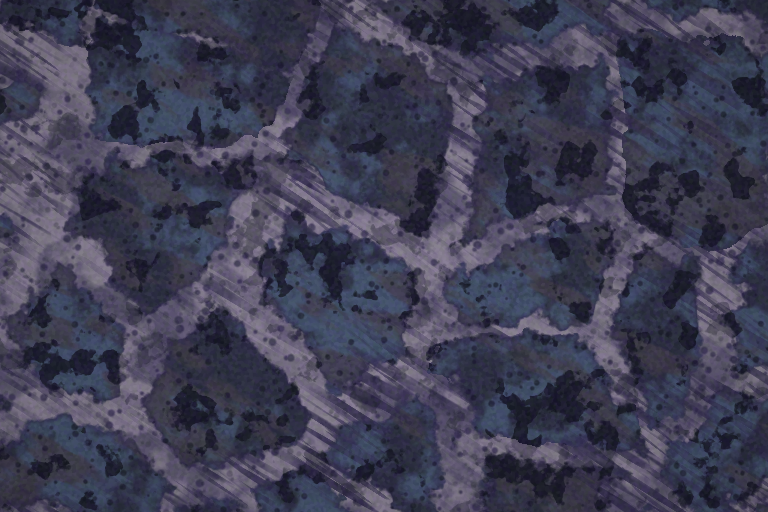
A Shadertoy shader for this texture:

```glsl
const vec3 PALE = vec3(0.49, 0.46, 0.53);
const vec3 LILAC = vec3(0.34, 0.32, 0.41);
const vec3 BLUE = vec3(0.25, 0.30, 0.40);
const vec3 SLATE = vec3(0.17, 0.18, 0.25);
const vec3 UMBER = vec3(0.25, 0.23, 0.28);
const vec3 VIOLET = vec3(0.18, 0.16, 0.28);
const vec3 PIT = vec3(0.09, 0.09, 0.15);

vec2 hash2(vec2 p) {
    vec3 q = fract(p.xyx * vec3(0.1031, 0.1030, 0.0973));
    q += dot(q, q.yzx + 33.33);
    return fract((q.xx + q.yz) * q.zy);
}

mat2 rotation(float a) {
    return mat2(cos(a), -sin(a), sin(a), cos(a));
}

// Cellular noise with blended cell values
float softCells(vec2 p) {
    vec2 cell = floor(p);
    float total = 0.0, weights = 0.0;
    for (int y = -1; y <= 1; y++)
    for (int x = -1; x <= 1; x++) {
        vec2 c = cell + vec2(x, y);
        vec2 d = c + hash2(c) - p;
        float w = exp(-8.0 * dot(d, d));
        total += w * hash2(c + 71.0).x;
        weights += w;
    }
    return total / weights;
}

float mottle(vec2 p) {
    float sum = 0.0, amp = 0.533;
    for (int i = 0; i < 4; i++) {
        sum += amp * softCells(p);
        p = rotation(0.7) * p * 2.1 + 13.0;
        amp *= 0.5;
    }
    return sum;
}

// Distance to the nearest cell border, and the cell's random pair
vec3 grainCell(vec2 p) {
    vec2 base = floor(p), nearest = vec2(0.0), id = vec2(0.0);
    float best = 9.0, edge = 9.0;
    for (int y = -1; y <= 1; y++)
    for (int x = -1; x <= 1; x++) {
        vec2 c = base + vec2(x, y);
        vec2 d = c + hash2(c) - p;
        if (dot(d, d) < best) {
            best = dot(d, d);
            nearest = d;
            id = c;
        }
    }
    for (int y = -2; y <= 2; y++)
    for (int x = -2; x <= 2; x++) {
        vec2 c = id + vec2(x, y);
        vec2 d = c + hash2(c) - p;
        vec2 gap = d - nearest;
        if (dot(gap, gap) > 1e-5)
            edge = min(edge, dot(0.5 * (nearest + d), normalize(gap)));
    }
    return vec3(edge, hash2(id + 5.0));
}

// Scattered dots of random radius
float specks(vec2 p, float density) {
    vec2 cell = floor(p);
    float cover = 0.0;
    for (int y = -1; y <= 1; y++)
    for (int x = -1; x <= 1; x++) {
        vec2 c = cell + vec2(x, y);
        vec2 rnd = hash2(c + 19.0);
        float radius = 0.15 + 0.3 * rnd.y;
        float dist = length(c + hash2(c) - p);
        cover = max(cover, step(rnd.x, density) * smoothstep(radius + 0.15, radius - 0.15, dist));
    }
    return cover;
}

// Polishing lines along a given slope
float scratches(vec2 p, float slope, vec2 scale) {
    return smoothstep(0.60, 0.85, softCells(rotation(slope) * p * scale));
}

void mainImage(out vec4 fragColor, in vec2 fragCoord) {
    vec2 p = fragCoord / iResolution.y;
    vec2 centred = fragCoord / iResolution.xy - 0.5;
    float coarse = mottle(p * 8.0);
    float medium = mottle(p * 24.0 + 40.0);
    vec2 warp = 0.07 * (vec2(coarse, mottle(p * 8.0 + 31.0)) - 0.5);

    // Angular grains with ragged outlines
    vec3 grain = grainCell((p + warp) * 3.3 + 7.0);
    float inset = mix(-0.03, 0.17, grain.y) + 0.12 * step(0.9, grain.y);
    float depth = grain.x - inset + 0.16 * (medium - 0.5);
    float inside = smoothstep(-0.015, 0.025, depth);

    // Polishing lines, stronger in some patches
    float patches = smoothstep(0.38, 0.62, mottle(p * 4.0 + 60.0));
    float lines = max(scratches(p, -0.55, vec2(5.0, 85.0)),
                      0.7 * scratches(p + 3.0, -0.62, vec2(9.0, 150.0)));

    // Pale ground
    vec3 ground = mix(LILAC, PALE, smoothstep(0.30, 0.62, mottle(p * 13.0 + 90.0)));
    ground = mix(ground, VIOLET, lines * mix(0.2, 0.8, patches));
    ground = mix(ground, VIOLET, 0.7 * specks(p * 55.0, 0.17));

    // Grain bodies
    float tone = coarse + 0.5 * (medium - 0.5) + 0.28 * (grain.z - 0.5);
    vec3 body = mix(SLATE, BLUE, smoothstep(0.34, 0.64, tone));
    float brown = mottle(rotation(-0.55) * p * vec2(6.0, 18.0) + 20.0);
    body = mix(body, UMBER, 0.75 * smoothstep(0.47, 0.64, brown));
    body = mix(body, VIOLET, 0.5 * lines * patches);
    body = mix(body, VIOLET, 0.6 * smoothstep(0.08, 0.01, depth));

    // Dark pits and specks
    vec3 col = mix(ground, body, inside);
    float pits = smoothstep(0.62, 0.70, mottle(p * 19.0 + 120.0));
    pits = max(pits, 0.7 * specks(p * 70.0 + 9.0, 0.12));
    col = mix(col, PIT, pits * mix(0.35, 0.85, inside));

    // Fine tinted grain and corner falloff
    float fine = softCells(p * 170.0) - 0.5;
    float tint = softCells(p * 130.0 + 50.0) - 0.5;
    col += 0.05 * fine + 0.05 * tint * vec3(0.3, -0.3, 1.0);
    col *= 1.06 - 0.35 * dot(centred, centred);
    fragColor = vec4(col, 1.0);
}
```
